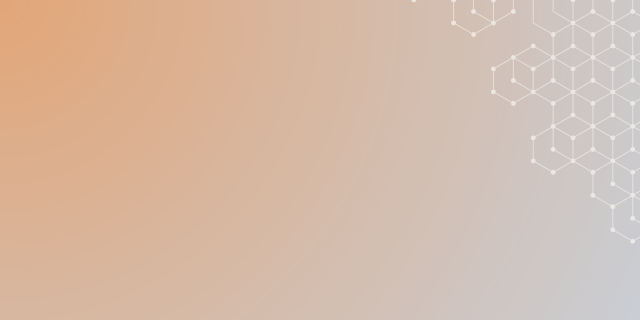
Reproduce this background procedurally as a Shadertoy shader.

```glsl
// A warm-to-cool radial gradient spreading from the top left corner, with a
// pale lattice of linked rhombs at the upper right. Hubs with six spokes sit on
// a triangular grid; per-row limits give the lattice its ragged left border.

const vec3 WARM_CORNER = vec3(0.888, 0.650, 0.470);
const vec3 COOL_CORNER = vec3(0.790, 0.805, 0.830);
const vec3 LATTICE_COLOR = vec3(0.97, 0.955, 0.94);
const float LINE_ALPHA = 0.62;
const float DOT_ALPHA = 0.72;

// Lengths are in canvas heights
const float EDGE = 0.0718;
const float COLUMN = EDGE * 0.8660254;
const float LATTICE_LEFT = 0.458;   // distance of column zero from the right side
const float LINE_HALF_WIDTH = 0.0014;
const float DOT_RADIUS = 0.0074;

// First column in each row, for rows -1 to 7
const int LAST = 7;
const int NONE = 99;
const int ANY_HUB[9] = int[9](-1, 2, 1, 0, 3, 2, 5, 6, NONE);
const int FULL_HUB[9] = int[9](-1, 4, 1, 2, 3, 4, 7, 8, NONE);
const int UPPER_NODE[9] = int[9](-9, -4, 3, 0, 1, 2, 3, 6, 7);
const int LOWER_NODE[9] = int[9](-1, 2, 1, 4, 3, 6, 7, 10, NONE);

int rowIndex(int row) { return clamp(row, -1, LAST) + 1; }

// Folds the detached cell near the top onto the main border
int foldIsland(int column) { return column < 1 ? column + 4 : column; }

bool hasHub(int column, int row, bool full) {
    int c = row == 0 ? foldIsland(column) : column;
    int i = rowIndex(row);
    return c >= (full ? FULL_HUB[i] : ANY_HUB[i]);
}

bool hasUpper(int column, int row) {
    int c = row == 1 ? foldIsland(column) : column;
    return c >= UPPER_NODE[rowIndex(row)];
}

bool hasLower(int column, int row) { return column >= LOWER_NODE[rowIndex(row)]; }

// Lattice position, with y counted downwards in edge lengths
vec2 place(int column, float y) { return vec2(float(column) * COLUMN, y * EDGE); }

float segmentDistance(vec2 p, vec2 a, vec2 b) {
    vec2 ab = b - a;
    return length(p - a - ab * clamp(dot(p - a, ab) / dot(ab, ab), 0.0, 1.0));
}

float dotDistance(vec2 p, int column, float y) {
    bool bare = y < 1.2 && (column == 2 || column == 3);
    return bare ? 1.0 : length(p - place(column, y));
}

// Nearest line (x) and dot (y) around one hub
vec2 hubDistance(vec2 p, int column, int row) {
    float y = 1.0 + 1.5 * float(row);
    vec2 hub = place(column, y);
    vec2 nearest = vec2(1.0);
    bool any = hasHub(column, row, false);
    bool full = hasHub(column, row, true);
    bool upper = hasUpper(column, row);
    bool lower = hasLower(column, row);

    if (any) nearest.y = dotDistance(p, column, y);
    if (upper) nearest.y = min(nearest.y, dotDistance(p, column, y - 1.0));
    if (lower) nearest.y = min(nearest.y, dotDistance(p, column, y + 1.0));

    // Border hubs keep only the spokes up and down to the right
    if (any && upper) nearest.x = segmentDistance(p, hub, place(column, y - 1.0));
    if (full && lower) nearest.x = min(nearest.x, segmentDistance(p, hub, place(column, y + 1.0)));
    for (int side = -1; side <= 1; side += 2) {
        int c = column + side;
        if ((full || (any && side == 1)) && hasUpper(c, row + 1))
            nearest.x = min(nearest.x, segmentDistance(p, hub, place(c, y + 0.5)));
        if (full && hasLower(c, row - 1))
            nearest.x = min(nearest.x, segmentDistance(p, hub, place(c, y - 0.5)));
    }
    return nearest;
}

vec2 latticeDistance(vec2 p) {
    vec2 nearest = vec2(1.0);
    int middleRow = int(round((p.y / EDGE - 1.0) / 1.5));
    for (int row = middleRow - 1; row <= middleRow + 1; row++) {
        if (row < -1 || row > LAST) continue;
        int parity = row & 1;
        int middle = parity + 2 * int(round((p.x / COLUMN - float(parity)) * 0.5));
        for (int shift = -2; shift <= 2; shift += 2)
            nearest = min(nearest, hubDistance(p, middle + shift, row));
    }
    return nearest;
}

void mainImage(out vec4 fragColor, in vec2 fragCoord) {
    float pixel = 1.0 / iResolution.y;
    vec2 size = iResolution.xy * pixel;
    vec2 p = vec2(fragCoord.x, iResolution.y - fragCoord.y) * pixel;

    // Background
    vec3 color = mix(WARM_CORNER, COOL_CORNER, length(p) / length(size));

    // Lattice
    vec2 nearest = latticeDistance(p - vec2(size.x - LATTICE_LEFT, 0.0));
    vec2 cover = clamp((vec2(LINE_HALF_WIDTH, DOT_RADIUS) - nearest) / pixel + 0.5, 0.0, 1.0);
    float alpha = max(cover.x * LINE_ALPHA, cover.y * DOT_ALPHA);
    fragColor = vec4(mix(color, LATTICE_COLOR, alpha), 1.0);
}
```
